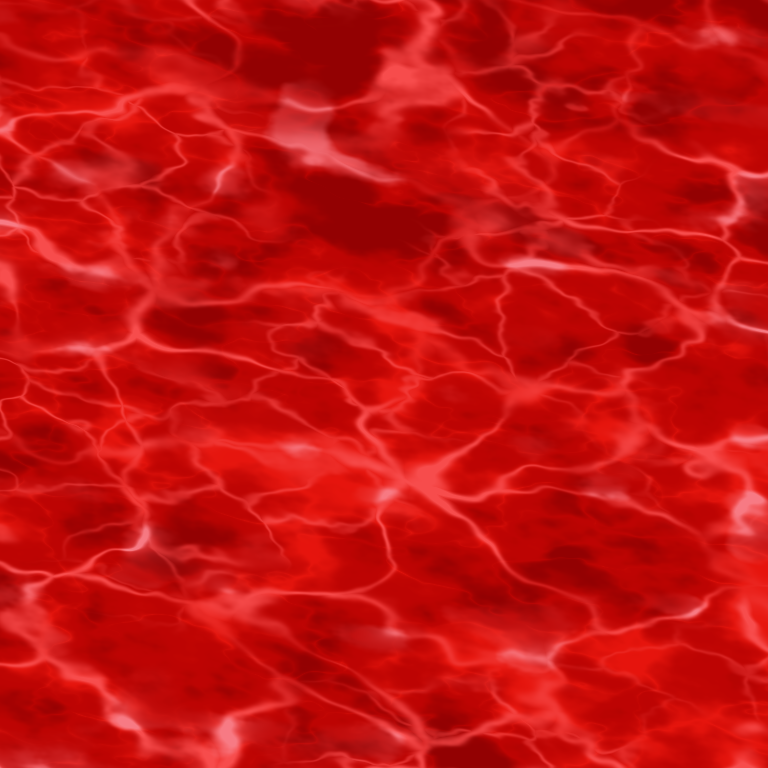
Reproduce this texture procedurally as a three.js fragment shader.

```glsl
// Red liquid surface: stretched caustic light web over dark mottled pools.
#define CELLS vec2(3.9, 7.4)      // large web cells across and up
#define SLANT 0.13                // downward tilt of the web to the right
#define WARP 1.05                 // bending of the filaments
#define WIDTH 0.078               // widest filament, in cell units
#define MOTTLE 1.5                // contrast of the pools
#define LEVEL 0.13                // overall brightness of the pools
#define DEEP vec3(0.575, 0.004, 0.006)
#define BODY vec3(0.74, 0.016, 0.010)
#define GLOW vec3(0.90, 0.080, 0.050)
#define FILAMENT vec3(0.97, 0.30, 0.30)
#define SPARK vec3(0.97, 0.50, 0.54)

varying vec2 vUv;

vec2 hash2(vec2 p) {
  vec3 q = fract(p.xyx * vec3(0.1031, 0.1030, 0.0973));
  q += dot(q, q.yzx + 33.33);
  return fract((q.xx + q.yz) * q.zy);
}

float noise(vec2 p) {
  vec2 i = floor(p), f = fract(p);
  f = f * f * (3.0 - 2.0 * f);
  float low = mix(hash2(i).x, hash2(i + vec2(1.0, 0.0)).x, f.x);
  float high = mix(hash2(i + vec2(0.0, 1.0)).x, hash2(i + 1.0).x, f.x);
  return mix(low, high, f.y);
}

float fbm(vec2 p) {
  float sum = 0.0, amp = 0.53;
  for (int i = 0; i < 4; i++) {
    sum += amp * noise(p);
    p = mat2(1.9, 0.5, -0.5, 1.9) * p + 17.3;
    amp *= 0.5;
  }
  return sum;
}

// Thin bright crests where the noise crosses its middle value.
float crest(vec2 p, float sharpness) {
  return pow(1.0 - min(abs(2.0 * fbm(p) - 1.0), 1.0), sharpness);
}

// Bends coordinates so that cell borders become wandering filaments.
vec2 bend(vec2 p) {
  vec2 offset = vec2(fbm(p * 1.3 + 3.7), fbm(p * 1.3 + 41.9)) - 0.5;
  return p + WARP * offset;
}

// x: closeness to a cell border, y: closeness to a junction of three cells.
vec2 web(vec2 p) {
  vec2 cell = floor(p), f = fract(p);
  vec3 nearest = vec3(9.0);
  for (int y = -1; y <= 1; y++) {
    for (int x = -1; x <= 1; x++) {
      vec2 o = vec2(float(x), float(y));
      float d = length(o + hash2(cell + o) - f);
      if (d < nearest.x) nearest = vec3(d, nearest.xy);
      else if (d < nearest.y) nearest = vec3(nearest.x, d, nearest.y);
      else nearest.z = min(nearest.z, d);
    }
  }
  return nearest.yz - nearest.x;
}

float strand(float d, float width) {
  float r = d / width;
  return exp(-r * r);
}

void main() {
  vec2 p = vec2(vUv.x, vUv.y + SLANT * vUv.x) * CELLS + 20.0;

  // Large and small webs, with filaments that swell and fade along their way
  vec2 large = web(bend(p));
  vec2 small = web(bend(p * 1.8 + 50.0));
  float swell = smoothstep(0.25, 0.8, noise(p * 1.9 + 8.0));
  float fade = smoothstep(0.2, 0.7, noise(p * 1.4 + 70.0));
  float gate = smoothstep(0.4, 0.75, noise(p * 1.1 + 95.0));
  float knot = exp(-7.0 * large.y);
  float width = WIDTH * mix(0.5, 1.0, swell) * (1.0 + 0.8 * knot);
  float mainLine = strand(large.x, width) * mix(0.25, 1.0, fade);
  float fineLine = strand(small.x, WIDTH * mix(0.8, 1.4, swell)) * gate * 0.6;

  // Mottled pools, veiled by fine streaks and the light around the web
  float pools = fbm(p * 1.25 + 130.0) - 0.5;
  float grain = fbm(p * vec2(4.5, 4.0) + 160.0) - 0.5;
  float wisp = crest(p * 1.7 + 200.0, 9.0);
  float streak = crest(p * vec2(2.2, 2.8) + 310.0, 14.0);
  float halo = exp(-5.0 * large.x) + 0.5 * gate * exp(-6.0 * small.x);
  float tone = LEVEL + MOTTLE * pools + 0.75 * grain
             + 0.26 * wisp + 0.24 * streak + 0.38 * halo;

  // Colour ramp for the liquid
  vec3 color = mix(DEEP, BODY, smoothstep(-0.1, 0.36, tone));
  color = mix(color, GLOW, smoothstep(0.38, 0.95, tone));

  // Filaments, then small pale patches that sit on and beside them
  float light = max(mainLine, fineLine) * (0.92 + 1.2 * grain);
  color = mix(color, FILAMENT, clamp(light, 0.0, 1.0));
  float patches = smoothstep(0.68, 0.9, noise(p * vec2(2.6, 2.9) + 240.0) + 0.5 * grain);
  float pale = patches * (0.75 * mainLine + 0.45 * exp(-4.0 * large.x));
  color = mix(color, SPARK, clamp(pale, 0.0, 0.9));
  gl_FragColor = vec4(color, 1.0);
}
```
